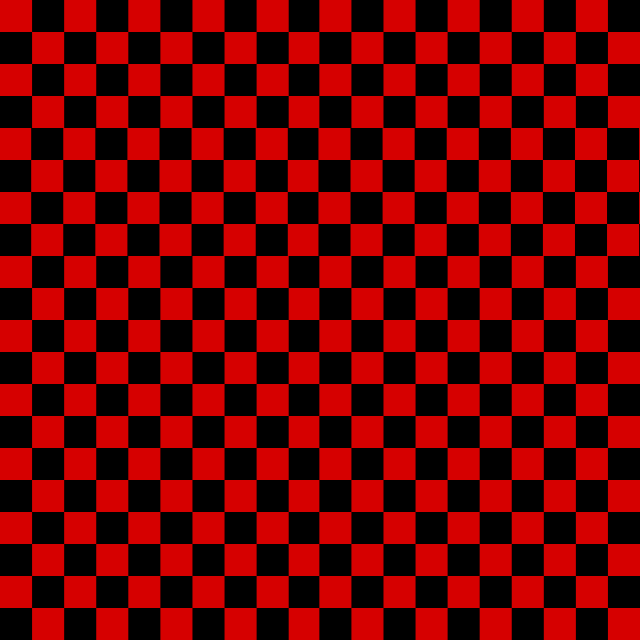
Reproduce this pattern procedurally as a WebGL 2 fragment shader.

```glsl
#version 300 es
precision highp float;

uniform vec2 u_resolution;
out vec4 fragColor;

// Small drift of a column edge: wide columns on the left, a narrow one before the middle
float edgeDrift(float k) {
    return k < 9.5 ? 0.00012 * k : -0.0001 * (20.0 - k);
}

// Square wave that flips sign at the given edge, softened over one pixel
float softWave(float k, float distToEdge, float pixelsAcross) {
    float parity = 1.0 - 2.0 * mod(k, 2.0);
    return parity * clamp(2.0 * distToEdge * pixelsAcross, -1.0, 1.0);
}

void main() {
    vec2 uv = gl_FragCoord.xy / u_resolution;

    // Four rows in the upper part sit slightly to the left
    float shiftedBand = step(0.6, uv.y) * step(uv.y, 0.8);
    uv.x = fract(uv.x + 0.0014 * shiftedBand);

    // Nearest of the 20 cell edges in each direction
    vec2 nearest = floor(uv * 20.0 + 0.5);
    vec2 toEdge = uv - nearest / 20.0;
    toEdge.x -= edgeDrift(nearest.x);

    // Equal signs make black cells, opposite signs red ones
    float columns = softWave(nearest.x, toEdge.x, u_resolution.x);
    float rows = softWave(nearest.y, toEdge.y, u_resolution.y);
    float redAmount = 0.5 - 0.5 * columns * rows;

    vec3 black = vec3(0.0);
    vec3 red = vec3(0.84, 0.0, 0.0);
    fragColor = vec4(mix(black, red, redAmount), 1.0);
}
```
